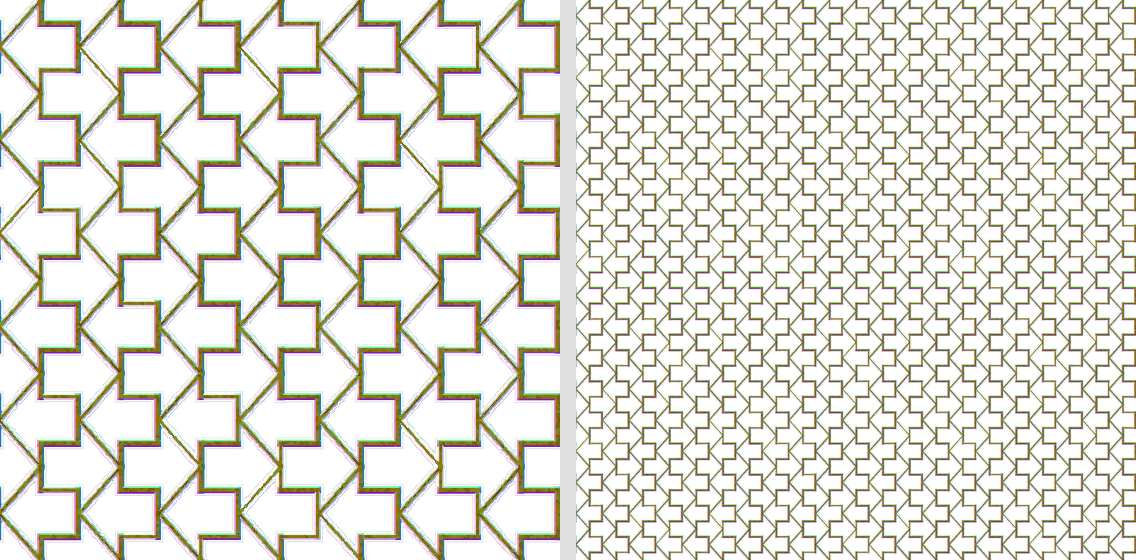
Left: one tile. Right: repeated 3 by 3.
Write a three.js fragment shader that draws this pattern.

```glsl
// Interlocking left and right arrows, outlined by embossed olive strokes on white.
// Each cell adds straight and diagonal segments by distance; the side of a stroke
// picks its fringe colour, and wrapping cellular noise gives the metal its grain.
varying vec2 vUv;

const vec2 REPEATS = vec2(7.0, 6.0);
const float NOTCH_X = 0.51;         // stroke positions inside a cell
const float TAIL_X = 0.97;
const float TIP_X = -0.01;
const float STRAIGHT_HALF = 0.0034; // widths as fractions of the canvas
const float DIAGONAL_HALF = 0.0027;
const float FRINGE_WIDTH = 0.0029;
const float HALO_OFFSET = 0.0062;
const float HALO_WIDTH = 0.0018;
const float JOINT_BLEND = 0.005;
const float SOFT = 0.0010;
const float GRAIN_CELLS = 170.0;

const vec3 PAPER = vec3(0.995, 1.0, 0.995);
const vec3 OLIVE = vec3(0.56, 0.45, 0.03);
const vec3 DARK_OLIVE = vec3(0.36, 0.30, 0.02);
const vec3 LEAF = vec3(0.45, 0.60, 0.16);
const vec3 MINT = vec3(0.45, 0.95, 0.66);
const vec3 PURPLE = vec3(0.50, 0.08, 0.75);
const vec3 PINK = vec3(0.92, 0.52, 0.74);
const vec3 BLUE = vec3(0.10, 0.48, 0.74);

float hash(vec2 p) {
  vec3 q = fract(vec3(p.xyx) * 0.1031);
  q += dot(q, q.yzx + 33.33);
  return fract((q.x + q.y) * q.z);
}

// Random tone of the nearest feature point, wrapping at the canvas edge
float cellularTone(vec2 uv) {
  vec2 p = uv * GRAIN_CELLS;
  vec2 base = floor(p);
  float nearest = 9.0;
  float tone = 0.0;
  for (int j = -1; j <= 1; j++) {
    for (int i = -1; i <= 1; i++) {
      vec2 cell = base + vec2(float(i), float(j));
      vec2 id = mod(cell, GRAIN_CELLS);
      vec2 toPoint = cell + vec2(hash(id), hash(id + 211.0)) - p;
      float d = dot(toPoint, toPoint);
      if (d < nearest) {
        nearest = d;
        tone = hash(id + 457.0);
      }
    }
  }
  return tone;
}

// Returns edge distance, fringe strength and offset from the centre line
vec4 stroke(vec2 p, vec2 a, vec2 b, float halfWidth, float wear) {
  vec2 ab = (b - a) / REPEATS;
  vec2 ap = (p - a) / REPEATS;
  vec2 v = ap - ab * clamp(dot(ap, ab) / dot(ab, ab), 0.0, 1.0);
  bool straight = abs(ab.x * ab.y) < 1e-7;
  float d = straight ? max(abs(v.x), abs(v.y)) : length(v);
  float strength = mix(0.25, 1.0, smoothstep(0.02, 0.25, wear));
  return vec4(d - halfWidth * mix(0.8, 1.1, wear), strength, v);
}

vec4 nearer(vec4 a, vec4 b) { return a.x < b.x ? a : b; }

void main() {
  // Collect the nearest straight and diagonal strokes
  vec2 grid = vUv * REPEATS;
  vec4 line = vec4(1.0);
  vec4 slant = vec4(1.0);
  for (int j = -1; j <= 1; j++) {
    for (int i = -1; i <= 1; i++) {
      vec2 cell = floor(grid) + vec2(float(i), float(j));
      vec2 p = grid - cell;
      vec2 id = mod(cell, REPEATS) * 7.0 + 3.0;
      vec2 tip = vec2(TIP_X, 0.5);
      line = nearer(line, stroke(p, vec2(TAIL_X, 0.25), vec2(TAIL_X, 0.75), STRAIGHT_HALF, hash(id)));
      line = nearer(line, stroke(p, vec2(NOTCH_X, -0.25), vec2(NOTCH_X, 0.25), STRAIGHT_HALF, hash(id + 1.0)));
      for (int k = 0; k < 2; k++) {
        float side = float(k);
        float y = 0.25 + 0.5 * side;
        line = nearer(line, stroke(p, vec2(NOTCH_X, y), vec2(TAIL_X, y), STRAIGHT_HALF, hash(id + 2.0 + side)));
        slant = nearer(slant, stroke(p, tip, vec2(NOTCH_X, side), DIAGONAL_HALF, hash(id + 4.0 + side)));
      }
    }
  }

  // Thicken the joints where diagonals meet uprights
  float slanted = step(slant.x, line.x);
  vec4 hit = nearer(line, slant);
  float overlap = max(JOINT_BLEND - abs(line.x - slant.x), 0.0) / JOINT_BLEND;
  float edge = hit.x - overlap * overlap * JOINT_BLEND * 0.25;

  // Colour each side by the direction it faces
  vec2 n = hit.zw / max(length(hit.zw), 1e-6);
  vec3 fringe = mix(n.y > 0.0 ? MINT : PURPLE, n.x > 0.0 ? BLUE : PINK, n.x * n.x);

  // Speckled metal, rougher and broken on the diagonals
  float tone = cellularTone(vUv);
  float rough = mix(0.5, 1.0, slanted);
  vec3 metal = mix(OLIVE, DARK_OLIVE, rough * smoothstep(0.55, 0.9, tone));
  metal = mix(metal, LEAF, rough * smoothstep(0.4, 0.1, tone));
  edge += slanted * (tone - 0.5) * 0.0022;

  // Layer halo, fringe and metal
  float halo = 1.0 - smoothstep(0.0, HALO_WIDTH, abs(edge - HALO_OFFSET));
  vec3 color = mix(PAPER, mix(fringe, vec3(0.75), 0.6), halo * mix(0.3, 0.5, slanted));
  float rim = 1.0 - smoothstep(-SOFT, SOFT, edge - FRINGE_WIDTH);
  color = mix(color, fringe, rim * hit.y * mix(1.0, 0.5, slanted));
  color = mix(color, metal, 1.0 - smoothstep(-SOFT, SOFT, edge));
  gl_FragColor = vec4(color, 1.0);
}
```
